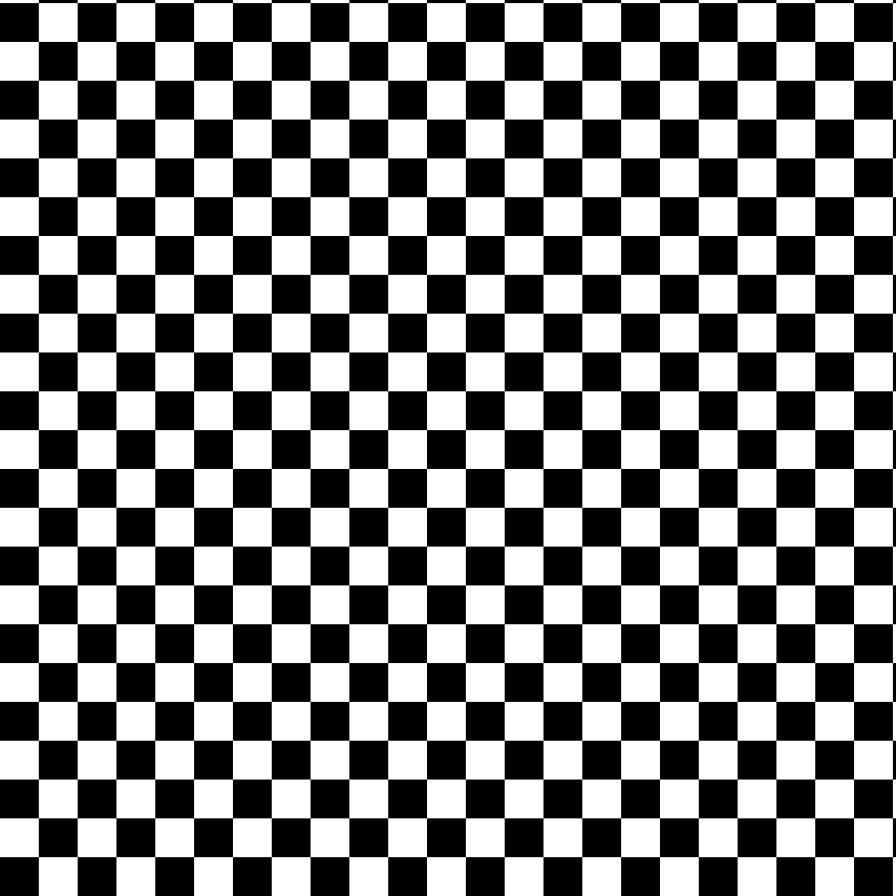
A three.js fragment shader for this pattern:

```glsl
// Black and white checkerboard, anchored at the lower left corner.
// Each axis is a smoothed square wave of +1 and -1; their product
// gives the sign of the cell, and that picks the ink or the paper.

#define CELLS_ACROSS 23.08
#define INK vec3(0.0)
#define PAPER vec3(1.0)

varying vec2 vUv;

// Square wave per axis: +1 in even cells, -1 in odd ones, with soft edges
vec2 squareWave(vec2 p) {
  vec2 edgeDistance = abs(mod(p - 0.5, 2.0) - 1.0) - 0.5;
  return clamp(2.0 * edgeDistance / fwidth(p), -1.0, 1.0);
}

void main() {
  vec2 wave = squareWave(vUv * CELLS_ACROSS);
  float ink = 0.5 + 0.5 * wave.x * wave.y;
  gl_FragColor = vec4(mix(PAPER, INK, ink), 1.0);
}
```
